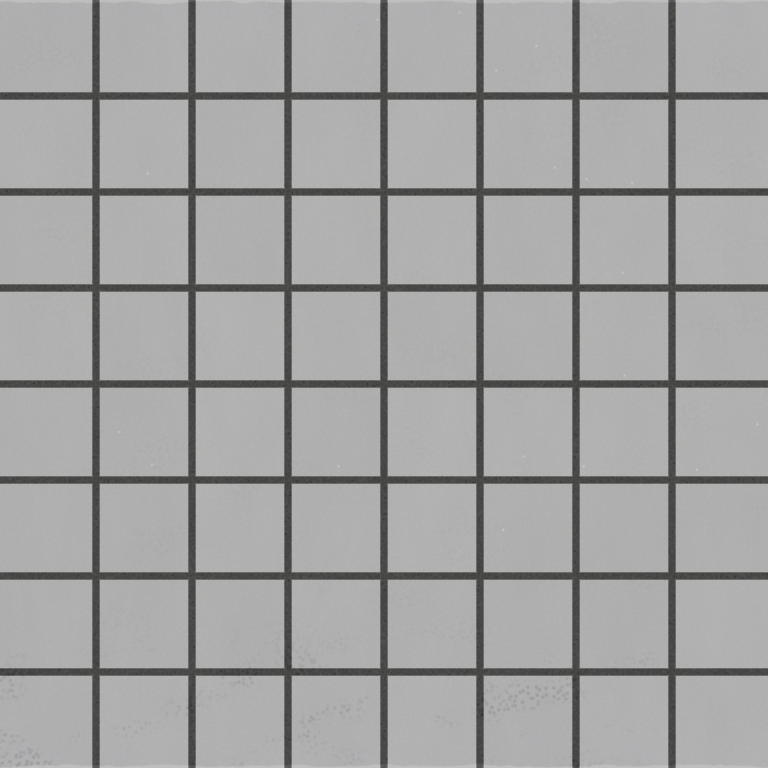
This texture is drawn by a Shadertoy shader. Its source:

```glsl
#define TILES 8.0
#define GROUT_WIDTH 0.0094
#define TILE_COLOR vec3(0.690, 0.692, 0.689)
#define GROUT_COLOR vec3(0.287, 0.287, 0.282)
#define EDGE_TINT vec3(0.002, -0.003, 0.006)
#define SCUFF_COLOR vec3(0.78)
#define TILE_VARIATION 0.010
#define MOTTLE 0.007
#define GRAIN 0.014
#define GROUT_GRAIN 0.055
#define STAIN 0.07

vec2 hash2(vec2 p) {
    vec3 q = fract(p.xyx * vec3(0.1031, 0.1030, 0.0973));
    q += dot(q, q.yzx + 33.33);
    return fract((q.xx + q.yz) * q.zy);
}

// Distance to the nearest scattered point, about 0 to 1
float cellular(vec2 p) {
    vec2 cell = floor(p), f = fract(p);
    float nearest = 2.0;
    for (int y = -1; y <= 1; y++)
        for (int x = -1; x <= 1; x++) {
            vec2 o = vec2(x, y);
            vec2 r = o + hash2(cell + o) - f;
            nearest = min(nearest, dot(r, r));
        }
    return sqrt(nearest);
}

// Layered, warped sines, about -1 to 1
float clouds(vec2 p) {
    float sum = 0.0, amp = 0.5;
    for (int i = 0; i < 5; i++) {
        sum += amp * sin(p.x + 1.7 * sin(p.y * 0.8)) * cos(p.y + 1.3 * sin(p.x * 0.7));
        p = mat2(1.5, 1.1, -1.1, 1.5) * p + 2.3;
        amp *= 0.6;
    }
    return sum;
}

void mainImage(out vec4 fragColor, in vec2 fragCoord) {
    vec2 uv = fragCoord / iResolution.xy;
    vec2 pixel = 1.0 / iResolution.xy;
    float fine = cellular(uv * 230.0) - 0.5;

    // Grout runs between tiles only, never along the border
    vec2 line = clamp(round(uv * TILES), 1.0, TILES - 1.0) / TILES;
    vec2 gap = abs(uv - line) - 0.5 * GROUT_WIDTH;
    vec2 cover = 1.0 - smoothstep(-0.5 * pixel, 0.5 * pixel, gap);
    float grout = max(cover.x, cover.y);

    // Tile face: slight tone per tile, soft vertical streaks, fine grain
    vec2 id = floor(uv * TILES);
    float tone = TILE_VARIATION * (hash2(id + 7.0).x - 0.5);
    tone += MOTTLE * clouds(uv * vec2(38.0, 14.0));
    tone += GRAIN * fine;
    float border = min(uv.y, 1.0 - uv.y);
    vec3 tile = TILE_COLOR + tone + EDGE_TINT * smoothstep(0.25, 0.0, border);

    // Grout: coarse speckle, a few dark pits
    float pit = smoothstep(0.16, 0.04, cellular(uv * 90.0 + 31.0));
    vec3 joint = GROUT_COLOR + GROUT_GRAIN * fine - 0.05 * pit;
    joint += 0.012 * clouds(uv * 45.0 + 5.0);

    // Faint dirt, gathered in the lowest rows
    float low = smoothstep(0.2, 0.08, uv.y);
    float patches = smoothstep(0.15, 0.7, clouds(uv * vec2(17.0, 30.0) + 9.0));
    float crumbs = smoothstep(0.5, 0.1, cellular(uv * 130.0 + 12.0));
    float dirt = STAIN * patches * crumbs * (0.15 + 0.85 * low);
    vec3 color = mix(tile, joint, grout) - dirt;

    // Rare pale chips
    vec2 chipCell = floor(uv * 24.0);
    vec2 chipAt = (chipCell + 0.2 + 0.6 * hash2(chipCell + 50.0)) / 24.0;
    float chip = smoothstep(0.0025, 0.0005, length(uv - chipAt));
    chip *= step(0.97, hash2(chipCell + 80.0).x);
    color += 0.07 * chip * (1.0 - grout);

    // Ragged light wear on the top and bottom borders
    float ragged = 0.0035 + 0.003 * clouds(vec2(uv.x * 45.0, uv.y * 6.0 + 3.0));
    float wear = 1.0 - smoothstep(ragged - 0.002, ragged + 0.001, border);
    color = mix(color, SCUFF_COLOR, 0.65 * wear * (1.0 - 0.8 * grout));

    fragColor = vec4(clamp(color, 0.0, 1.0), 1.0);
}
```
